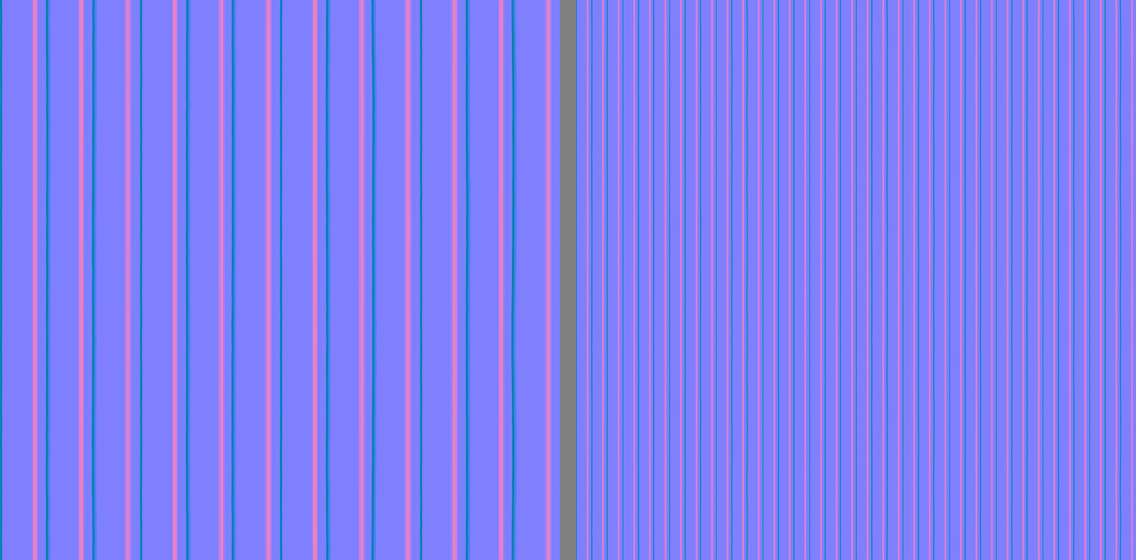
Left, the tile; right, the same tile 3 across and 3 down.
Write a WebGL 1 fragment shader that draws this texture map.

```glsl
precision highp float;
uniform vec2 u_resolution;

#define REPEATS 12.0
#define COLUMNS 256.0
#define SOFTNESS 0.36
#define RIDGE_POS 0.747
#define RIDGE_WIDTH 1.85
#define RIDGE_TILT 0.95
#define RIDGE_JITTER 0.40
#define GROOVE_TILT 0.96
#define SHOULDER_TILT 0.43
#define WOBBLE 0.8
#define FAINT_TILT 0.10
#define GRAIN 0.008

const float CELL = COLUMNS / REPEATS;

float hash(vec2 p) {
  vec3 q = fract(vec3(p.xyx) * 0.1031);
  q += dot(q, q.yzx + 33.33);
  return fract((q.x + q.y) * q.z);
}

// Value noise along y that wraps after the given number of periods.
float wrapNoise(float y, float periods, float seed) {
  float t = y * periods;
  float i = floor(t);
  float a = hash(vec2(mod(i, periods), seed));
  float b = hash(vec2(mod(i + 1.0, periods), seed));
  return mix(a, b, smoothstep(0.0, 1.0, t - i)) - 0.5;
}

// Share of column i covered by a bar.
float coverage(float i, float centre, float width) {
  float left = max(i, centre - 0.5 * width);
  float right = min(i + 1.0, centre + 0.5 * width);
  return clamp(right - left, 0.0, 1.0);
}

// Ridge bar with uneven edges, and a faint return slope to its right.
float ridgeTilt(float i) {
  float cell = floor(i / CELL);
  float id = mod(cell, REPEATS);
  float centre = (cell + RIDGE_POS) * CELL;
  centre += (hash(vec2(id, 3.0)) - 0.5) * RIDGE_JITTER;
  float width = RIDGE_WIDTH + 0.3 * (hash(vec2(id, 5.0)) - 0.5);
  float faint = FAINT_TILT * hash(vec2(id, 7.0));
  return RIDGE_TILT * coverage(i, centre, width)
       - faint * coverage(i, centre + 2.2, 1.6);
}

// Groove snapped to one column; its remainder spills into the next.
float grooveTilt(float i, float y) {
  float cell = floor((i + 5.0) / CELL);
  float id = mod(cell, REPEATS);
  float core = floor(cell * CELL + 0.01);
  float spill = smoothstep(0.0, 0.3, cell * CELL - core - 0.01);
  float depth = GROOVE_TILT + 0.05 * wrapNoise(y, 48.0, id + 80.0);
  float isCore = 1.0 - step(0.5, abs(i - core));
  float isNext = 1.0 - step(0.5, abs(i - core - 1.0));
  return -depth * isCore - SHOULDER_TILT * spill * isNext;
}

float columnTilt(float i, float y) {
  return ridgeTilt(i) + grooveTilt(i, y);
}

void main() {
  vec2 uv = gl_FragCoord.xy / u_resolution;
  float x = uv.x * COLUMNS;

  // Slow wander near the grooves, strongest where they sit off the grid.
  float cell = floor(x / CELL + 0.5);
  float id = mod(cell, REPEATS);
  float nearGroove = 1.0 - step(0.15, abs(x / CELL - cell));
  float offGrid = fract(cell * CELL + 0.01);
  x -= nearGroove * offGrid * WOBBLE * wrapNoise(uv.y, 5.0, id + 40.0);
  x -= nearGroove * 0.12 * wrapNoise(uv.y, 64.0, id + 60.0);

  // Blend neighbouring columns with a soft step.
  float i = floor(x - 0.5);
  float soft = max(SOFTNESS, 0.5 * COLUMNS / u_resolution.x);
  float blend = smoothstep(0.5 - soft, 0.5 + soft, x - 0.5 - i);
  float tilt = mix(columnTilt(i, uv.y), columnTilt(i + 1.0, uv.y), blend);

  // Barely visible vertical streaks on the flats.
  float streak = mod(floor(x), COLUMNS);
  tilt += GRAIN * wrapNoise(uv.y, 10.0, streak + 100.0);

  // Encode the unit normal as colour.
  tilt = clamp(tilt, -1.0, 1.0);
  vec3 normal = vec3(tilt, 0.0, sqrt(1.0 - tilt * tilt));
  gl_FragColor = vec4(normal * 0.5 + 0.5, 1.0);
}
```
